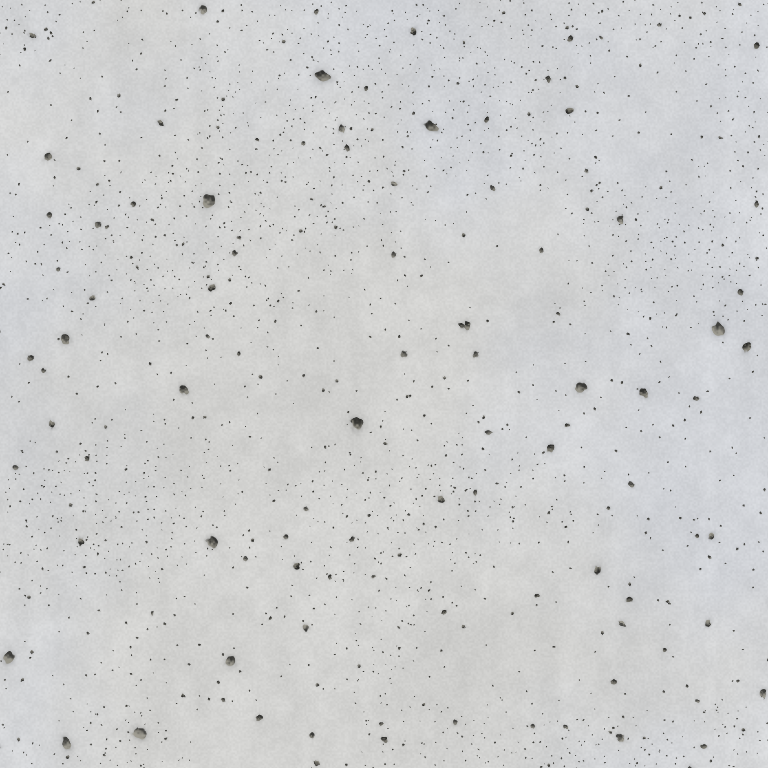
A Shadertoy shader for this texture:

```glsl
// Pale cast concrete: a cool grey wall with soft cloudy stains, faint vertical
// streaks and fine grain, pitted by four sizes of irregular air pores.
// Pores are jittered grid cells; their outlines are circles bent by noise.

const vec3 COOL_GREY = vec3(0.822, 0.832, 0.850);
const vec3 WARM_GREY = vec3(0.822, 0.822, 0.814);
const vec3 PORE_SHADOW = vec3(0.20, 0.20, 0.19);
const vec3 PORE_FLOOR = vec3(0.56, 0.55, 0.51);

// Integer hash: three values from 0 to 1 per cell and seed
vec3 hash3(vec2 cell, float seed) {
    uvec3 v = uvec3(ivec3(vec3(cell, seed))) * 1664525u + 1013904223u;
    v.x += v.y * v.z; v.y += v.z * v.x; v.z += v.x * v.y;
    v ^= v >> 16u;
    v.x += v.y * v.z; v.y += v.z * v.x; v.z += v.x * v.y;
    return vec3(v & 65535u) / 65535.0;
}

float noise(vec2 p, float seed) {
    vec2 cell = floor(p);
    vec2 t = p - cell;
    t = t * t * (3.0 - 2.0 * t);
    float low = mix(hash3(cell, seed).x, hash3(cell + vec2(1, 0), seed).x, t.x);
    float high = mix(hash3(cell + vec2(0, 1), seed).x, hash3(cell + vec2(1, 1), seed).x, t.x);
    return mix(low, high, t.y);
}

float fbm(vec2 p, float seed) {
    float sum = 0.0, amplitude = 0.5;
    for (int i = 0; i < 5; i++) {
        sum += amplitude * noise(p, seed + float(i));
        p = mat2(1.6, 1.2, -1.2, 1.6) * p;
        amplitude *= 0.5;
    }
    return sum;
}

// Wall surface without pores
vec3 concrete(vec2 uv) {
    float tint = smoothstep(0.3, 0.65, fbm(uv * 2.2, 10.0));
    float clouds = fbm(uv * 7.0, 20.0) - 0.48;
    float mottle = fbm(uv * 38.0, 30.0) - 0.48;
    float streaks = noise(uv * vec2(65.0, 3.5), 40.0) - 0.5;
    float grain = noise(uv * 420.0, 50.0) - 0.5;
    float shade = 0.055 * clouds + 0.055 * mottle + 0.016 * streaks + 0.038 * grain;
    return mix(COOL_GREY, WARM_GREY, tint) + shade;
}

// Lays one size of pore over a colour; openness lights the pore floor,
// clustering gathers the pores into patches
vec3 addPores(vec3 color, vec2 uv, float pixel, float cells, float radius,
              float density, float openness, float clustering, float seed) {
    vec2 home = floor(uv * cells);
    for (int y = -1; y <= 1; y++)
    for (int x = -1; x <= 1; x++) {
        vec2 cell = home + vec2(x, y);
        vec3 place = hash3(cell, seed);
        vec3 form = hash3(cell, seed + 1.0);
        float patches = smoothstep(0.25, 0.8, noise(cell / cells * 6.0, seed + 2.0));
        if (place.z > density * mix(1.0, 2.0 * patches, clustering)) continue;

        // Turned, stretched and bent outline
        vec2 offset = uv - (cell + place.xy) / cells;
        float size = radius * mix(0.65, 1.4, form.x * form.x);
        float angle = 6.2832 * form.y;
        vec2 axis = vec2(cos(angle), sin(angle));
        vec2 local = vec2(dot(offset, axis), dot(offset, vec2(-axis.y, axis.x)));
        local.y *= mix(1.0, 1.6, form.z);
        float bend = noise(local / size * 1.4 + 20.0 * form.xy, seed + 3.0);
        float dist = length(local) - size * (0.72 + 0.56 * bend);

        // Soft stained rim, then a floor shaded from one side
        float rim = exp(-max(dist, 0.0) / (0.45 * size));
        color *= 1.0 - 0.13 * openness * rim;
        vec2 lightDir = normalize(vec2(form.z - 0.5, form.x < 0.4 ? 0.7 : -0.7));
        float rough = noise(offset / size * 2.8 + 30.0 * form.yz, seed + 4.0) - 0.5;
        float lit = smoothstep(-0.8, 0.7, dot(offset, lightDir) / size + 0.9 * rough);
        vec3 inside = mix(PORE_SHADOW, PORE_FLOOR, lit * openness);
        inside += 0.12 * openness * (form.y - 0.4);
        float coverage = 1.0 - smoothstep(-0.7 * pixel, 0.7 * pixel, dist);
        color = mix(color, inside, coverage);
    }
    return color;
}

void mainImage(out vec4 fragColor, in vec2 fragCoord) {
    float pixel = 1.0 / iResolution.y;
    vec2 uv = fragCoord * pixel;
    vec3 color = concrete(uv);

    // Pinholes, small pores, medium pores, large open pores
    color = addPores(color, uv, pixel, 90.0, 0.0009, 0.27, 0.35, 1.0, 100.0);
    color = addPores(color, uv, pixel, 45.0, 0.0014, 0.30, 0.45, 0.6, 200.0);
    color = addPores(color, uv, pixel, 22.0, 0.0032, 0.30, 0.75, 0.3, 300.0);
    color = addPores(color, uv, pixel, 9.0, 0.0065, 0.42, 1.0, 0.2, 400.0);

    fragColor = vec4(clamp(color, 0.0, 1.0), 1.0);
}
```
